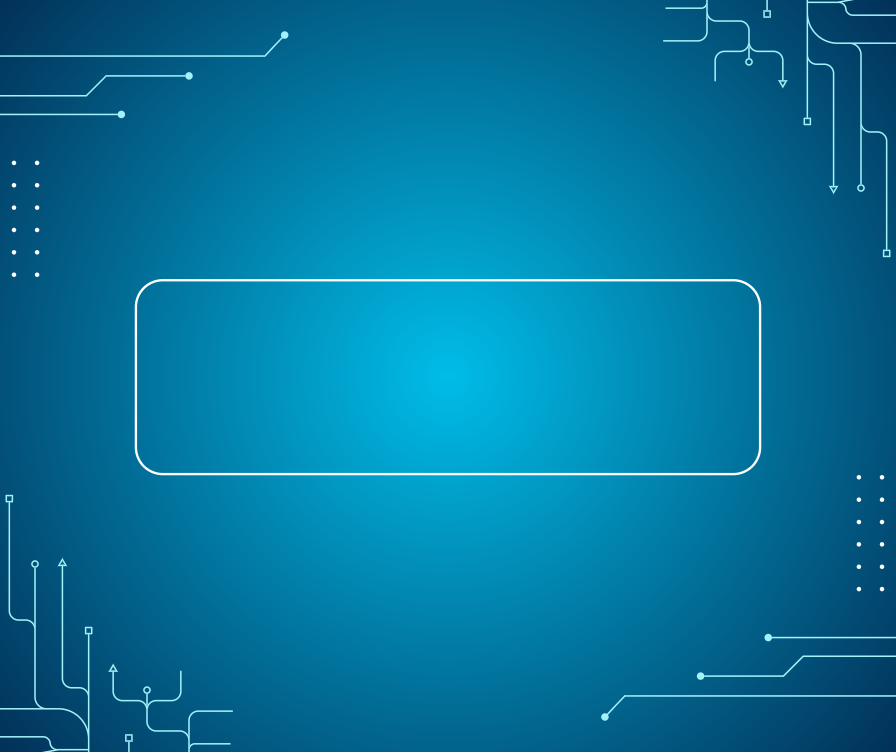
Reproduce this background procedurally as a Shadertoy shader.

```glsl
#define DESIGN vec2(768.0, 644.0)
#define GLOW_COLOR vec3(0.0, 0.74, 0.91)
#define EDGE_COLOR vec3(0.01, 0.19, 0.345)
#define TRACE_COLOR vec3(0.64, 0.95, 0.98)
#define TRACE_WIDTH 1.3
#define FRAME_WIDTH 2.0
#define FRAME_RADIUS 23.0
#define PAD_RADIUS 3.2
#define DOT_RADIUS 1.9
#define TURN 8.0

float segment(vec2 p, vec2 a, vec2 b) {
    vec2 ab = b - a;
    return length(p - a - ab * clamp(dot(p - a, ab) / dot(ab, ab), 0.0, 1.0));
}

float roundBox(vec2 p, vec2 halfSize, float r) {
    vec2 d = abs(p) - halfSize + r;
    return length(max(d, 0.0)) + min(max(d.x, d.y), 0.0) - r;
}

// Path leaving a vertically, then turning with radius r towards b horizontally
float bend(vec2 p, vec2 a, vec2 b, float r) {
    vec2 reach = abs(b - a);
    vec2 u = (p - vec2(a.x, b.y)) * sign(vec2(b.x - a.x, a.y - b.y));
    float rise = length(vec2(u.x, u.y - clamp(u.y, r, reach.y)));
    float run = length(vec2(u.x - clamp(u.x, r, reach.x), u.y));
    float arc = max(u.x, u.y) < r ? abs(length(u - r) - r) : 1e3;
    return min(arc, min(rise, run));
}

// Hollow end markers
float ring(vec2 p) { return abs(length(p) - 2.6); }
float square(vec2 p) { return abs(roundBox(p, vec2(2.6), 0.0)); }
float arrow(vec2 p) {
    return abs(max(abs(p.x) * 0.866 + p.y * 0.5, -p.y) - 1.7);
}

// Slanted traces
float slantedTraces(vec2 p) {
    float d = segment(p, vec2(-20, 48), vec2(227, 48));
    d = min(d, segment(p, vec2(227, 48), vec2(244, 30)));
    d = min(d, segment(p, vec2(-20, 82), vec2(74, 82)));
    d = min(d, segment(p, vec2(74, 82), vec2(91, 65)));
    d = min(d, segment(p, vec2(91, 65), vec2(162, 65)));
    return min(d, segment(p, vec2(-20, 98), vec2(104, 98)));
}

float tracePads(vec2 p) {
    float d = min(length(p - vec2(244, 30)), length(p - vec2(162, 65)));
    return min(d, length(p - vec2(104, 98))) - PAD_RADIUS;
}

// Small branching circuit
float smallCircuit(vec2 p) {
    float d = bend(p, vec2(606, -10), vec2(571, 7), 5.0);
    d = min(d, bend(p, vec2(606, -10), vec2(569, 35), TURN));
    d = min(d, bend(p, vec2(606, 8), vec2(630, 18), TURN));
    d = min(d, bend(p, vec2(642, 50), vec2(630, 18), TURN));
    // Fork with mirrored arms
    vec2 fork = vec2(642.0 + abs(p.x - 642.0), p.y);
    d = min(d, bend(fork, vec2(642, 34), vec2(656, 44), TURN));
    d = min(d, bend(fork, vec2(671, 69), vec2(656, 44), TURN));
    d = min(d, ring(p - vec2(642, 53)));
    d = min(d, arrow(p - vec2(671, 71)));
    d = min(d, segment(p, vec2(657.5, -10), vec2(657.5, 9)));
    return min(d, square(p - vec2(657.5, 12)));
}

// Tall circuit with long hanging ends
float tallCircuit(vec2 p) {
    float d = segment(p, vec2(692, -10), vec2(692, 101));
    d = min(d, square(p - vec2(692, 104)));
    d = min(d, bend(p, vec2(692, 44), vec2(703, 55), TURN));
    d = min(d, bend(p, vec2(714.5, 160), vec2(703, 55), TURN));
    d = min(d, arrow(p - vec2(714.5, 161.5)));
    d = min(d, bend(p, vec2(692, 0), vec2(790, 37), 26.0));
    d = min(d, bend(p, vec2(738, 158), vec2(727, 37), 10.0));
    d = min(d, ring(p - vec2(738, 161)));
    d = min(d, bend(p, vec2(738, 103), vec2(749, 113), TURN));
    d = min(d, bend(p, vec2(760, 214), vec2(749, 113), TURN));
    d = min(d, square(p - vec2(760, 217)));
    d = min(d, bend(p, vec2(725, 8), vec2(692, 2), 6.0));
    d = min(d, bend(p, vec2(725, 7), vec2(790, 13), 6.0));
    return min(d, segment(p, vec2(718, 2), vec2(734, -1)));
}

// Grid of two columns and six rows
float dotGrid(vec2 p) {
    vec2 first = vec2(12.0, 139.5), spacing = vec2(19.8, 19.15);
    vec2 cell = clamp(round((p - first) / spacing), vec2(0), vec2(1, 5));
    return length(p - first - cell * spacing) - DOT_RADIUS;
}

float coverage(float d, float pixel) {
    return clamp(0.5 - d / pixel, 0.0, 1.0);
}

void mainImage(out vec4 fragColor, in vec2 fragCoord) {
    vec2 uv = fragCoord / iResolution.xy;
    vec2 p = vec2(uv.x, 1.0 - uv.y) * DESIGN;
    float pixel = DESIGN.y / iResolution.y;

    // Radial glow
    vec2 centered = p - 0.5 * DESIGN;
    float falloff = length(centered) / length(0.5 * DESIGN);
    vec3 color = mix(GLOW_COLOR, EDGE_COLOR, falloff);

    // The lower half repeats the upper one, turned half way round
    bool lower = centered.y > 0.0;
    vec2 q = lower ? DESIGN - p : p;
    vec2 slanted = q - vec2(lower ? 5.5 : 0.0, 0.0);

    float traces = min(slantedTraces(slanted), min(smallCircuit(q), tallCircuit(q)));
    float ink = min(traces - 0.5 * TRACE_WIDTH, tracePads(slanted));
    color = mix(color, TRACE_COLOR, coverage(ink, pixel));

    // White dots and frame
    float frame = abs(roundBox(p - vec2(384, 323), vec2(267.5, 83), FRAME_RADIUS));
    float white = min(dotGrid(q), frame - 0.5 * FRAME_WIDTH);
    color = mix(color, vec3(1), coverage(white, pixel));

    fragColor = vec4(color, 1.0);
}
```
